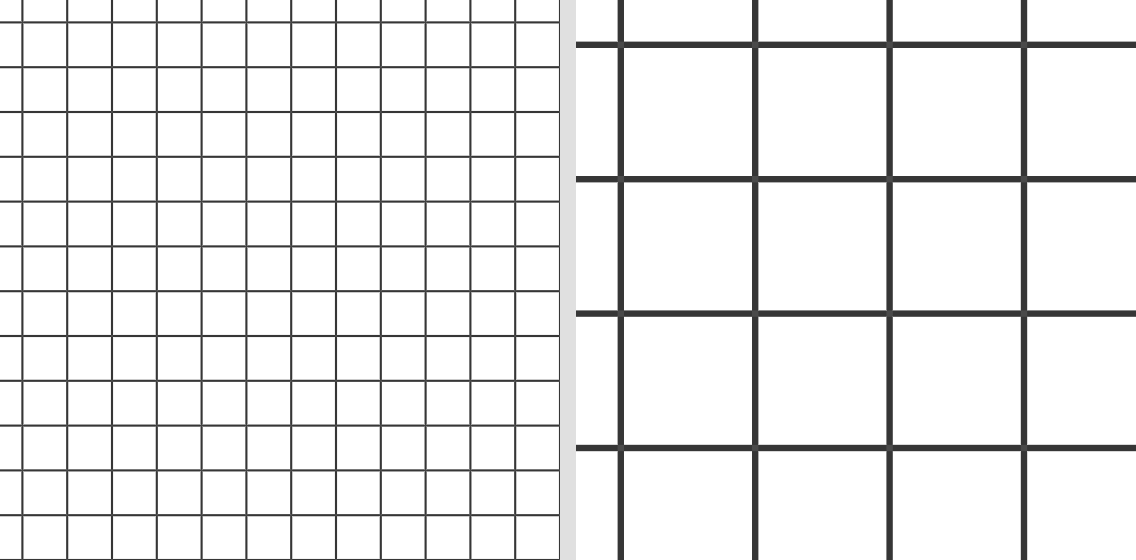
Left: the whole. Right: its middle third, enlarged.
Write a Shadertoy shader that draws this pattern.

```glsl
// Plain square grid of thin charcoal lines on white, 12.5 cells each way.
// Each line is the distance to the nearest cell border, box-filtered to a
// soft edge; the ink is slightly paler where two lines cross.

// Coverage of the vertical (x) and horizontal (y) lines, 0 to 1
vec2 gridLines(vec2 p, float cell, float width, float pixel) {
    vec2 dist = abs(fract(p / cell + 0.5) - 0.5) * cell;
    return clamp((0.5 * width - dist) / pixel + 0.5, 0.0, 1.0);
}

void mainImage(out vec4 fragColor, in vec2 fragCoord) {
    float pixel = 1.0 / iResolution.y;
    vec2 p = fragCoord * pixel;

    // Half a cell is cut off at the left and at the top
    vec2 lines = gridLines(p - vec2(0.04, 0.0), 0.08, 0.0038, pixel);

    // Ink, lightened at the crossings
    vec3 ink = mix(vec3(0.21), vec3(0.29), lines.x * lines.y);
    vec3 color = mix(vec3(1.0), ink, max(lines.x, lines.y));

    fragColor = vec4(color, 1.0);
}
```
